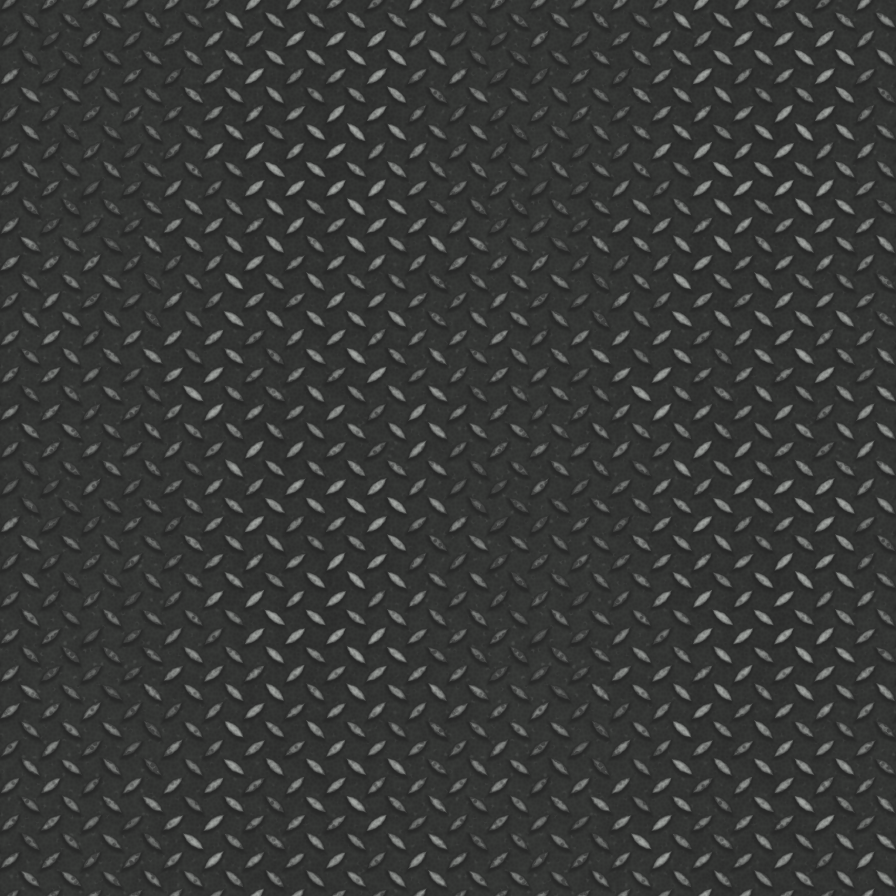
Write a three.js fragment shader that draws this texture.

```glsl
// Dark steel tread plate: 22 x 24 cells, each holding two raised lens-shaped
// lugs that lean in opposite directions. Wear comes from layered sines and
// wrapping cellular noise that repeats twice across and twice up the canvas.

varying vec2 vUv;

const float TAU = 6.283185;
const vec2 GRID = vec2(22.0, 24.0);       // lug cells across and up
const float WEAR_REPEATS = 2.0;           // wear pattern repeats per side
const vec2 LUG_SIZE = vec2(0.0136, 0.0043); // half length, half width
const float LUG_ANGLE = 0.71;
const float EDGE = 0.0011;                // softness of the lug outline

const vec3 PLATE = vec3(0.218, 0.226, 0.218);
const vec3 GRIME = vec3(0.160, 0.161, 0.160);
const vec3 WORN_LUG = vec3(0.29, 0.295, 0.29);
const vec3 BARE_LUG = vec3(0.63, 0.645, 0.63);

vec2 hash2(vec2 p) {
  return fract(sin(vec2(dot(p, vec2(127.1, 311.7)),
                        dot(p, vec2(269.5, 183.3)))) * 43758.5);
}

vec2 rotate(vec2 p, float angle) {
  float c = cos(angle), s = sin(angle);
  return vec2(c * p.x + s * p.y, c * p.y - s * p.x);
}

// Distance to the nearest scattered point, wrapping after `period` cells
float cellular(vec2 tile, float period) {
  vec2 p = tile * period;
  vec2 cell = floor(p);
  float nearest = 2.0;
  for (int y = -1; y <= 1; y++) {
    for (int x = -1; x <= 1; x++) {
      vec2 neighbour = cell + vec2(float(x), float(y));
      vec2 point = neighbour + hash2(mod(neighbour, period) + period);
      nearest = min(nearest, length(point - p));
    }
  }
  return nearest;
}

// Broad polish, about -1 (dull) to 1 (bright); whole frequencies wrap
float polish(vec2 tile) {
  float bands = -0.6 * cos(TAU * (tile.x - 0.2));
  float patch1 = -0.25 * cos(TAU * (tile.x - 0.25)) * cos(TAU * (tile.y - 0.66));
  float ripple = 0.15 * sin(TAU * (2.0 * tile.x + 3.0 * tile.y))
               + 0.12 * sin(TAU * (3.0 * tile.x - 2.0 * tile.y) + 1.7);
  return bands + patch1 + ripple;
}

// Signed distance to a pointed lens lying along x
float lens(vec2 p, vec2 size) {
  float radius = dot(size, size) / (2.0 * size.y);
  return length(vec2(p.x, abs(p.y) + radius - size.y)) - radius;
}

// Paints one family of lugs, with its soft shadow, over the base colour
vec3 addLugs(vec3 base, vec2 uv, vec2 centre, float angle,
             float shine, float grain, float dents) {
  vec2 q = uv * GRID - centre + 0.5;
  vec2 local = (fract(q) - 0.5) / GRID;
  vec2 rnd = hash2(mod(floor(q), GRID / WEAR_REPEATS) + angle * 7.0);
  float lean = angle + (rnd.x - 0.5) * 0.14;
  vec2 p = rotate(local, lean);

  // Contact shadow, shifted downwards
  float shade = lens(rotate(local + vec2(0.0005, 0.0026), lean), LUG_SIZE);
  base = mix(base, GRIME * 0.88, 0.75 * (1.0 - smoothstep(-0.001, 0.005, shade)));

  // Ragged outline and uneven bare metal
  float wear = clamp(0.42 - 0.45 * shine + 0.6 * (rnd.y - 0.5), 0.0, 1.0);
  float d = lens(p, LUG_SIZE * (1.0 - 0.1 * wear)) + (grain - 0.45) * 0.0012;
  float body = 1.0 - smoothstep(-EDGE, EDGE, d);
  float crown = smoothstep(0.0, -0.0028, d);
  float light = 0.42 + 0.5 * crown - 0.55 * wear + 0.45 * (grain - 0.45);
  light += 0.12 * clamp(local.y / LUG_SIZE.x, -1.0, 1.0);
  light -= dents * (0.15 + 0.6 * wear);
  vec3 metal = mix(WORN_LUG, BARE_LUG, clamp(light, 0.0, 1.0));
  return mix(base, metal, body * (1.0 - 0.3 * wear));
}

void main() {
  vec2 tile = vUv * WEAR_REPEATS;
  float shine = polish(tile);
  float grain = cellular(tile, 110.0);
  float dents = 1.0 - smoothstep(0.15, 0.42, cellular(tile, 66.0));
  float mottle = cellular(tile, 23.0);

  // Plate with faint grime, grain and pale scuffs
  float clean = 0.68 - 0.16 * shine + 0.5 * (grain - 0.45) + 0.4 * (0.45 - mottle);
  vec3 color = mix(GRIME, PLATE, clamp(clean, 0.0, 1.15));
  float scuff = 1.0 - smoothstep(0.04, 0.2, cellular(tile, 31.0));
  color += 0.06 * scuff * (0.6 - 0.4 * shine) * smoothstep(0.2, 0.6, grain);

  // Two lug families, half a cell apart
  color = addLugs(color, vUv, vec2(0.75, 0.46), -LUG_ANGLE, shine, grain, dents);
  color = addLugs(color, vUv, vec2(0.25, 0.96), LUG_ANGLE, shine, grain, dents);

  gl_FragColor = vec4(color, 1.0);
}
```
